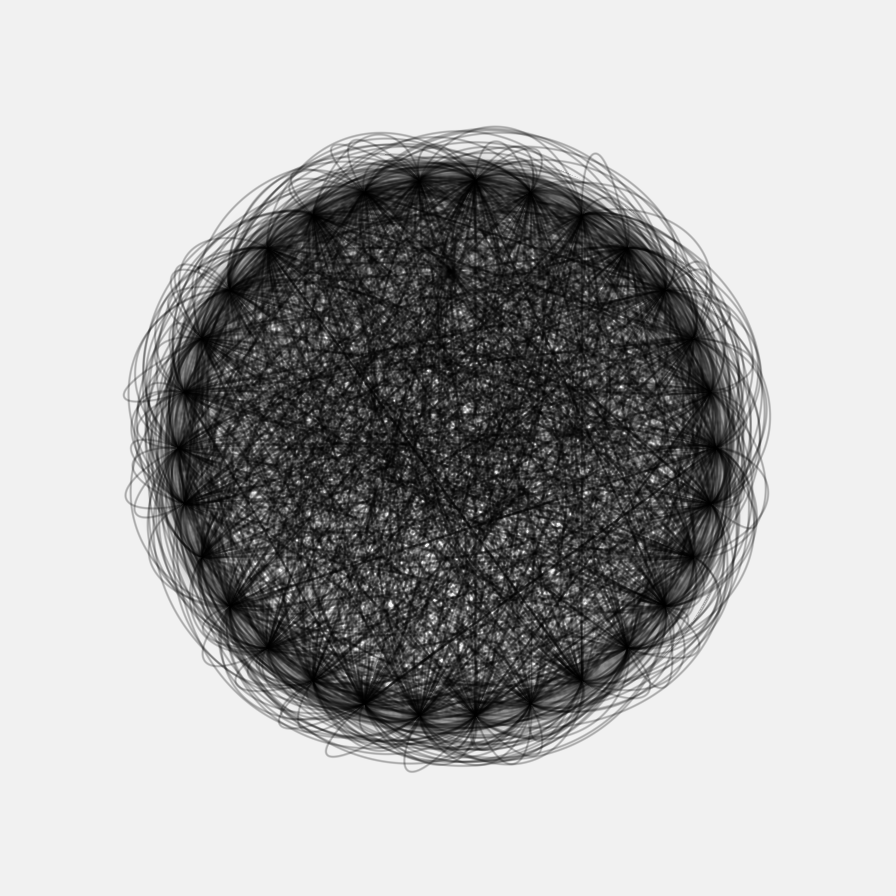
Give the GLSL for this background, as a WebGL 2 fragment shader.

```glsl
#version 300 es
precision highp float;

uniform vec2 u_resolution;
out vec4 outColor;

const vec3 PAPER = vec3(0.945);
const vec2 CENTER = vec2(0.4995, 0.5);
const vec2 HUB = vec2(0.002, 0.198);
const float NODES = 30.0;
const float RING = 0.300;         // radius of the node circle
const float REACH = 0.375;        // nothing is drawn beyond this radius
const int CHORDS = 1200;
const int LOOPS = 340;
const float CHORD_INK = 0.29;
const float LOOP_INK = 0.36;
const float HUB_INK = 0.40;
const float RIM_INK = 0.55;
const float KNOT_INK = 1.2;
const float STROKE = 0.0021;      // soft half width of a line
const float GRAIN = 100.0;
const float MOTTLE = 0.75;
const float TAU = 6.2831853;
const float STEP = TAU / NODES;

vec4 hash4(float n) {
    vec4 h = fract(n * vec4(0.1031, 0.1030, 0.0973, 0.1099));
    h += dot(h, h.wzxy + 33.33);
    return fract((h.xxyz + h.yzzw) * h.zywx);
}

vec2 gradient(vec2 cell) {
    float a = TAU * hash4(cell.x + 157.0 * cell.y).x;
    return vec2(cos(a), sin(a));
}

float gradientNoise(vec2 p) {
    vec2 i = floor(p), f = fract(p);
    vec2 u = f * f * (3.0 - 2.0 * f);
    vec2 e = vec2(1.0, 0.0);
    float low = mix(dot(gradient(i), f), dot(gradient(i + e), f - e), u.x);
    float high = mix(dot(gradient(i + e.yx), f - e.yx), dot(gradient(i + 1.0), f - 1.0), u.x);
    return mix(low, high, u.y);
}

float stroke(float d) {
    float w = max(STROKE, 1.1 / min(u_resolution.x, u_resolution.y));
    return (1.0 - smoothstep(0.0, w, d)) * STROKE / w;
}

// Arch between two ring nodes, with its crown at radius apex
float arch(vec2 p, float node, float span, float apex, float skew) {
    float angle = (node + 0.5 * span) * STEP;
    float halfAngle = 0.5 * span * STEP;
    vec2 dir = vec2(cos(angle), sin(angle));
    float foot = RING * cos(halfAngle);
    float halfChord = RING * sin(halfAngle);
    float y = dot(p, dir) - foot;
    float x = (dot(p, vec2(-dir.y, dir.x)) - skew * y) / halfChord;
    float k = 1.0 - x * x;
    if (k <= 0.0) return 0.0;
    float bend = apex - foot;
    float rise = bend * pow(k, 0.7);
    float slope = -1.4 * bend * x * pow(max(k, 0.02), -0.3) / halfChord;
    float d = abs(y - rise) / length(vec2(slope, 1.0 + skew * slope));
    float beyond = abs(y - 0.5 * bend) - 0.5 * abs(bend);
    return stroke(max(d, beyond));
}

float segment(vec2 p, vec2 a, vec2 b) {
    vec2 ab = b - a;
    float t = clamp(dot(p - a, ab) / dot(ab, ab), 0.0, 1.0);
    return stroke(length(p - a - ab * t));
}

float inkAt(vec2 p) {
    float r = length(p);
    float ink = 0.0;

    // Web of straight and bent threads inside the ring
    if (r < 0.335) {
        for (int i = 0; i < CHORDS; i++) {
            vec4 h = hash4(float(i) + 1.0);
            float span = 1.0 + floor(h.y * 14.0);
            float straight = RING * cos(0.5 * span * STEP);
            float apex = h.w < 0.2 ? straight : mix(-0.18, 0.315, h.z);
            float skew = (fract(h.w * 17.0) - 0.5) * 0.9;
            ink += CHORD_INK * arch(p, floor(h.x * NODES), span, apex, skew);
        }
        for (float n = 0.0; n < NODES; n++) {
            ink += HUB_INK * segment(p, HUB, RING * vec2(cos(n * STEP), sin(n * STEP)));
        }
    }

    // Loops that swing outside the ring
    if (r > 0.23) {
        for (int i = 0; i < LOOPS; i++) {
            vec4 h = hash4(float(i) + 2001.0);
            float span = 1.0 + floor(pow(h.y, 1.4) * 6.0);
            float apex = RING + mix(0.010, 0.064, pow(h.z, 1.15));
            float skew = (h.w - 0.5) * 1.8 / span;
            ink += LOOP_INK * arch(p, floor(h.x * NODES), span, apex, skew);
        }
    }

    // Mottled wash, dark rim and knots
    float mottle = gradientNoise(p * GRAIN + 60.0) + 0.7 * gradientNoise(p * GRAIN * 2.3 + 240.0);
    float wash = mix(0.0, 0.3, smoothstep(0.06, 0.27, r)) + 0.8 * p.y + MOTTLE * mottle;
    ink = max(ink + wash * (1.0 - smoothstep(0.285, 0.315, r)), 0.0);
    ink += RIM_INK * exp(-pow((r - 0.296) / 0.020, 2.0));
    float nearest = round(atan(p.y, p.x) / STEP) * STEP;
    ink += KNOT_INK * exp(-length(p - RING * vec2(cos(nearest), sin(nearest))) / 0.008);
    ink += 0.8 * exp(-length(p - HUB) / 0.007);
    return ink * (1.0 - smoothstep(REACH - 0.005, REACH, r));
}

void main() {
    vec2 p = (gl_FragCoord.xy - 0.5 * u_resolution) / min(u_resolution.x, u_resolution.y);
    p += 0.5 - CENTER;
    float ink = length(p) < REACH ? inkAt(p) : 0.0;
    outColor = vec4(PAPER * exp(-ink), 1.0);
}
```
